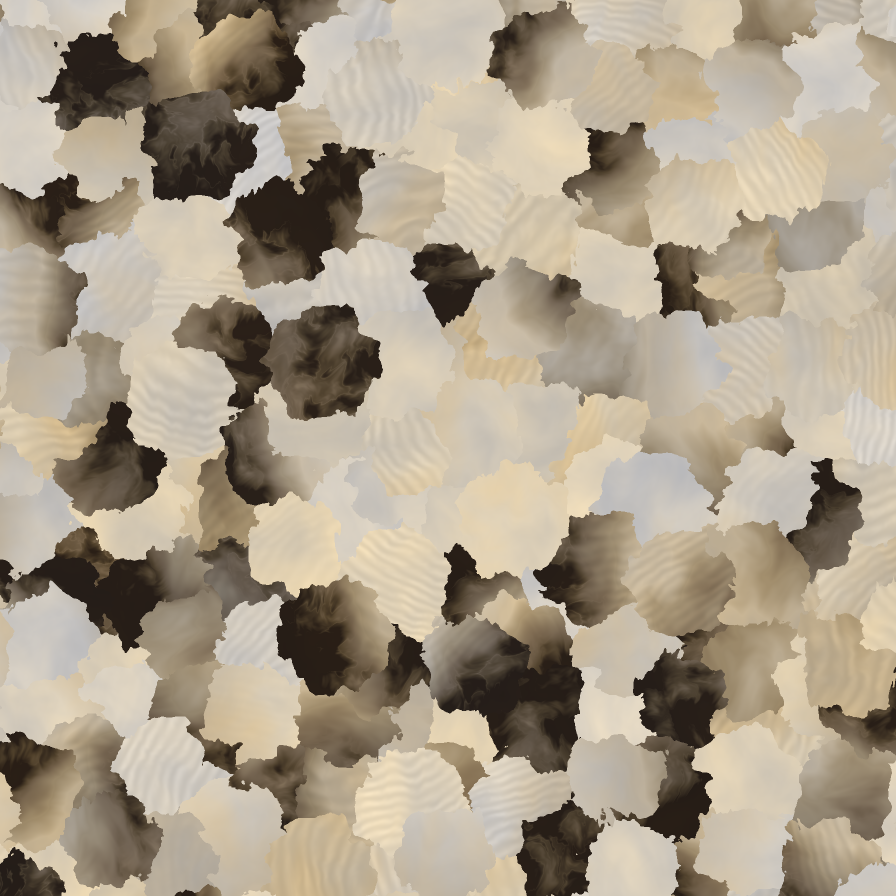
Reproduce this texture procedurally as a WebGL 1 fragment shader.

```glsl
precision highp float;
// Overlapping ragged patches of cream stone, smoky shell and dark rock.
uniform vec2 u_resolution;

#define PATCHES 12.5      // patches across the canvas
#define JITTER 0.84       // scatter of patch centres
#define RADIUS_MIN 0.54   // patch radii, in grid cells
#define RADIUS_MAX 0.80
#define RAGGED 0.12       // depth of the torn edges
#define GRADIENT 0.42     // strongest tone change across a patch
#define SMOKE 0.10        // cloudy tone change inside a patch
#define GRAIN 0.045       // contrast of the carved lines
#define ROCK 0.17         // contrast of the dark rock

const vec3 IVORY = vec3(0.835, 0.795, 0.725);
const vec3 SAND  = vec3(0.76, 0.70, 0.60);
const vec3 TAUPE = vec3(0.60, 0.54, 0.44);
const vec3 UMBER = vec3(0.44, 0.38, 0.31);
const vec3 BARK  = vec3(0.30, 0.25, 0.18);
const vec3 COAL  = vec3(0.15, 0.115, 0.09);

vec4 hash4(vec2 cell) {
  vec4 q = fract(cell.xyxy * vec4(0.1031, 0.1030, 0.0973, 0.1099));
  q += dot(q, q.wzxy + 33.33);
  return fract((q.xxyz + q.yzzw) * q.zywx);
}

// Layered, rotated sines, roughly -1 to 1
float clouds(vec2 p) {
  float sum = 0.0, amp = 0.5;
  for (int i = 0; i < 5; i++) {
    p = mat2(0.8, 0.6, -0.6, 0.8) * p * 1.7 + 1.3;
    p += 0.5 * sin(p.yx * 0.8);
    sum += amp * sin(p.x + sin(p.y * 1.3));
    amp *= 0.58;
  }
  return sum;
}

float ramp(float from, float to, float v) {
  return clamp((v - from) / (to - from), 0.0, 1.0);
}

// Tone 0 is pale, 1 is nearly black
vec3 palette(float tone) {
  vec3 c = mix(IVORY, SAND, ramp(0.315, 0.565, tone));
  c = mix(c, TAUPE, ramp(0.64, 0.74, tone));
  c = mix(c, UMBER, ramp(0.75, 0.83, tone));
  c = mix(c, BARK, ramp(0.83, 0.91, tone));
  return mix(c, COAL, ramp(0.91, 0.99, tone));
}

// Material of one patch; local is measured from its centre
vec3 patchColor(vec2 local, vec2 cell) {
  vec4 look = hash4(cell + 71.0);
  vec4 style = hash4(cell + 137.0);
  vec2 seed = style.xy * 40.0;
  float angle = 6.2832 * look.y;
  vec2 along = vec2(cos(angle), sin(angle));
  float haze = clouds(local * 1.3 + seed);

  float tone = look.x + GRADIENT * look.z * dot(local, along) + SMOKE * haze;
  float dark = smoothstep(0.80, 0.93, tone);

  // Chipped facets and thin bright ridges in the dark rock
  float chips = clouds(local * 4.0 + seed.yx + 0.6 * haze);
  float ridge = pow(1.0 - min(abs(chips), 1.0), 9.0);
  tone += dark * ROCK * (0.6 * chips - 0.5 * ridge * style.z);
  vec3 color = palette(tone);

  // Curved carved lines on some pale patches
  float lines = sin(dot(local, along.yx) * mix(24.0, 48.0, style.w)
                    + 5.0 * haze + 5.0 * dot(local, local));
  float carved = smoothstep(0.5, 0.8, style.z) * (1.0 - dark);
  color *= 1.0 + GRAIN * carved * lines * (0.6 + 0.4 * chips);

  // Peach or grey tint, with a soft gloss
  float warmth = look.w - 0.5 + 0.3 * haze;
  color *= 1.0 + warmth * vec3(0.07, 0.01, -0.13);
  color *= 1.0 + 0.08 * (style.w - 0.5) + 0.05 * haze + 0.012 * chips;
  return color;
}

// The highest ranked patch covering a point hides the others
vec3 collage(vec2 p) {
  vec2 torn = p + RAGGED * vec2(clouds(p * 4.5), clouds(p * 4.5 + 19.0));
  vec2 home = floor(torn);
  vec2 topCell = home, topCentre = home;
  float topRank = -100.0;
  for (int y = -1; y <= 1; y++) {
    for (int x = -1; x <= 1; x++) {
      vec2 cell = home + vec2(float(x), float(y));
      vec4 h = hash4(cell);
      vec2 centre = cell + 0.5 + JITTER * (h.xy - 0.5);
      float d = length(torn - centre);
      float rank = d < mix(RADIUS_MIN, RADIUS_MAX, h.z) ? 1.0 + h.w : -d;
      if (rank > topRank) {
        topRank = rank;
        topCell = cell;
        topCentre = centre;
      }
    }
  }
  return patchColor(p - topCentre, topCell);
}

void main() {
  // Four samples per pixel smooth the edges
  vec3 color = vec3(0.0);
  for (int i = 0; i < 4; i++) {
    vec2 corner = vec2(mod(float(i), 2.0), floor(float(i) * 0.5)) - 0.5;
    vec2 uv = (gl_FragCoord.xy + 0.5 * corner) / u_resolution.y;
    color += collage(uv * PATCHES + 20.0);
  }
  gl_FragColor = vec4(color * 0.25, 1.0);
}
```
